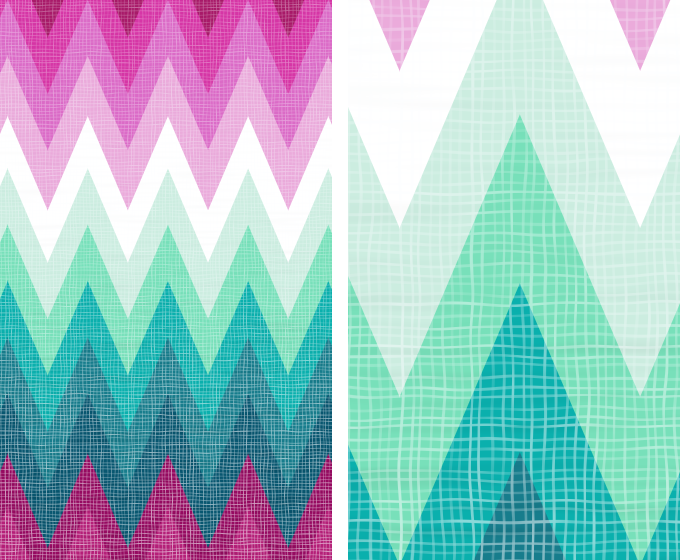
Left: the whole. Right: its middle third, enlarged.
This pattern is drawn by a WebGL 1 fragment shader. Its source:

```glsl
precision highp float;
// Chevron cloth: stacked zigzag bands run from plum and pink through white
// to teal and back to plum. Two sets of uneven pale threads, bent and faded
// by gradient noise, cross over the bands. Lengths are in canvas heights.

uniform vec2 u_resolution;

const float PERIOD = 0.1432;      // width of one zigzag
const float FIRST_PEAK = 0.0135;  // x of the first peak
const float RISE = 0.168;         // height from valley to peak
const float FIRST_VALLEY = 0.067; // depth of the topmost valley
const float BAND_STEP = 0.1005;   // spacing between bands
const float THREAD_PITCH = 0.0061;
const float THREAD_HALF_WIDTH = 0.0008;

float hash(vec2 p) {
  return fract(sin(dot(p, vec2(127.1, 311.7))) * 43758.5);
}

vec2 gradientAt(vec2 cell) {
  float angle = 6.2832 * hash(cell);
  return vec2(cos(angle), sin(angle));
}

// Gradient noise, roughly -0.7 to 0.7
float noise(vec2 p) {
  vec2 i = floor(p);
  vec2 f = p - i;
  vec2 w = f * f * f * (f * (f * 6.0 - 15.0) + 10.0);
  vec2 e = vec2(1.0, 0.0);
  float a = dot(gradientAt(i), f);
  float b = dot(gradientAt(i + e.xy), f - e.xy);
  float c = dot(gradientAt(i + e.yx), f - e.yx);
  float d = dot(gradientAt(i + e.xx), f - e.xx);
  return mix(mix(a, b, w.x), mix(c, d, w.x), w.y);
}

vec3 bandColor(int band) {
  if (band == 0) return vec3(0.66, 0.10, 0.41);
  if (band == 1) return vec3(0.84, 0.21, 0.65);
  if (band == 2) return vec3(0.86, 0.42, 0.78);
  if (band == 3) return vec3(0.92, 0.67, 0.86);
  if (band == 4) return vec3(1.0);
  if (band == 5) return vec3(0.80, 0.93, 0.88);
  if (band == 6) return vec3(0.47, 0.88, 0.73);
  if (band == 7) return vec3(0.04, 0.69, 0.68);
  if (band == 8) return vec3(0.09, 0.49, 0.55);
  if (band == 9) return vec3(0.03, 0.34, 0.44);
  if (band == 10) return vec3(0.59, 0.04, 0.38);
  return vec3(0.71, 0.12, 0.47);
}

// 1 at the peaks, 0 in the valleys
float zigzag(float x) {
  return abs(fract((x - FIRST_PEAK) / PERIOD) - 0.5) * 2.0;
}

vec3 chevrons(float x, float depth, float pixel) {
  float level = depth + RISE * zigzag(x);
  float slant = length(vec2(1.0, 2.0 * RISE / PERIOD));
  vec3 color = bandColor(0);
  for (int k = 0; k < 11; k++) {
    float edge = FIRST_VALLEY + BAND_STEP * float(k);
    if (k == 3 || k == 9) edge += 0.007; // two slightly deeper bands
    float below = clamp((level - edge) / (slant * pixel) + 0.5, 0.0, 1.0);
    color = mix(color, bandColor(k + 1), below);
  }
  return color;
}

// Coverage of one set of parallel threads with uneven gaps and fading
float threads(float across, float along, float seed, float pixel) {
  float bend = 0.5 * noise(vec2(along * 22.0, across * 45.0 + seed));
  float lane = across / THREAD_PITCH + bend;
  float id = floor(lane);
  float center = 0.5 + 0.36 * (hash(vec2(id, seed)) - 0.5);
  float dist = abs(lane - id - center) * THREAD_PITCH;
  float line = clamp((THREAD_HALF_WIDTH - dist) / pixel + 0.5, 0.0, 1.0);
  float strength = 0.45 + 0.55 * hash(vec2(id, seed + 7.0));
  float fade = 0.85 + 0.7 * noise(vec2(along * 38.0, id * 1.37 + seed));
  return line * clamp(strength * fade, 0.0, 1.0);
}

void main() {
  vec2 p = gl_FragCoord.xy / u_resolution.y;
  float pixel = 1.0 / u_resolution.y;
  float depth = 1.0 - p.y;
  vec3 color = chevrons(p.x, depth, pixel);

  // Long horizontal streaks where the dye took unevenly, stronger low down
  float lower = smoothstep(0.35, 0.85, depth);
  float streak = noise(vec2(p.x * 7.0, p.y * 130.0));
  color *= 1.0 - mix(0.02, 0.16, lower) * max(streak, 0.0);

  // Pale crossing threads
  float warp = threads(p.x, p.y, 3.0, pixel);
  float weft = threads(p.y, p.x, 19.0, pixel);
  float weave = 1.0 - (1.0 - warp) * (1.0 - weft);
  color = mix(color, vec3(0.98, 0.99, 1.0), weave * mix(0.38, 0.62, lower));

  gl_FragColor = vec4(color, 1.0);
}
```
